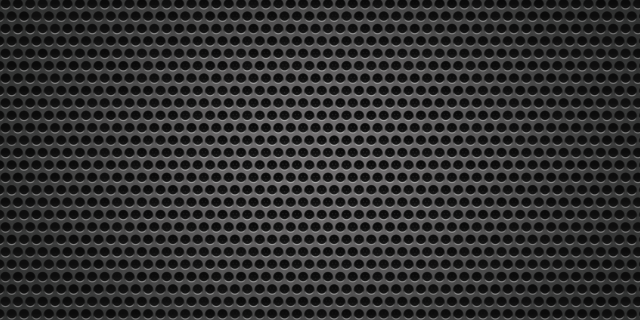
Give the GLSL for this pattern, as a WebGL 1 fragment shader.

```glsl
precision highp float;
// Dark perforated metal sheet: staggered round holes with lit lower rims and a vignette.
uniform vec2 u_resolution;

#define ROWS 25.8         // hole rows over the canvas height
#define PHASE vec2(0.06, 0.04)
#define RIM_RADIUS 0.43   // outer edge of the bevel, in cells
#define HOLE_RADIUS 0.365 // dark opening, in cells
#define HOLE_LIFT 0.035   // opening sits above the bevel centre
#define PLATE_CENTER vec3(0.445, 0.435, 0.44)
#define PLATE_EDGE vec3(0.185, 0.19, 0.188)
#define HOLE_COLOR vec3(0.045)
#define RIM_LIGHT 0.62
#define GRAIN 0.022

float hash(vec2 p) {
  return fract(sin(dot(p, vec2(127.1, 311.7))) * 43758.5453);
}

float valueNoise(vec2 p) {
  vec2 i = floor(p), f = fract(p);
  f = f * f * (3.0 - 2.0 * f);
  return mix(mix(hash(i), hash(i + vec2(1.0, 0.0)), f.x),
             mix(hash(i + vec2(0.0, 1.0)), hash(i + vec2(1.0, 1.0)), f.x), f.y);
}

// Antialiased coverage of a disc
float disc(vec2 p, float radius, float blur) {
  return 1.0 - smoothstep(-blur, blur, length(p) - radius);
}

// Faint second layer seen through the opening: three small bumps
float innerBumps(vec2 p, float blur) {
  float bumps = 0.0;
  for (int i = 0; i < 3; i++) {
    float angle = 0.52 + 2.0944 * float(i);
    vec2 center = 0.15 * vec2(cos(angle), sin(angle));
    bumps += disc(p - center, 0.055, blur);
  }
  return bumps;
}

void main() {
  vec2 uv = gl_FragCoord.xy / u_resolution.y;
  float aspect = u_resolution.x / u_resolution.y;
  float blur = 0.7 * ROWS / u_resolution.y;

  // Staggered square cells
  vec2 grid = uv * ROWS + PHASE;
  float row = floor(grid.y);
  grid.x += 0.5 * mod(row + 1.0, 2.0);
  vec2 cell = floor(grid);
  vec2 p = fract(grid) - 0.5;

  // Central glow fading to the borders
  vec2 fromCenter = (uv - vec2(0.5 * aspect, 0.5)) / vec2(0.5 * aspect, 0.5);
  float falloff = smoothstep(0.0, 1.25, length(fromCenter * vec2(1.0, 0.72)));
  float light = 1.0 - 0.5 * falloff;

  // Plate with fine grain
  vec3 color = mix(PLATE_CENTER, PLATE_EDGE, falloff);
  color += GRAIN * (valueNoise(uv * vec2(160.0, 240.0)) - 0.5);

  // Bevel: shaded above, bright crescent below
  float up = p.y / max(length(p), 0.001);
  float crescent = smoothstep(0.15, 0.95, -up);
  float variation = 0.92 + 0.16 * hash(cell);
  vec3 bevel = vec3(mix(0.21 * light, RIM_LIGHT * (0.45 + 0.55 * light), crescent));
  color = mix(color, bevel * variation, disc(p, RIM_RADIUS, blur));

  // Dark opening and its faint interior
  vec2 q = p - vec2(0.0, HOLE_LIFT);
  vec3 inside = HOLE_COLOR * (0.8 + 0.4 * hash(cell + 17.0));
  inside += 0.055 * light * smoothstep(0.1, -0.35, q.y);
  inside += 0.075 * light * (1.0 - falloff) * innerBumps(q, blur);
  color = mix(color, inside, disc(q, HOLE_RADIUS, blur));

  gl_FragColor = vec4(clamp(color, 0.0, 1.0), 1.0);
}
```
